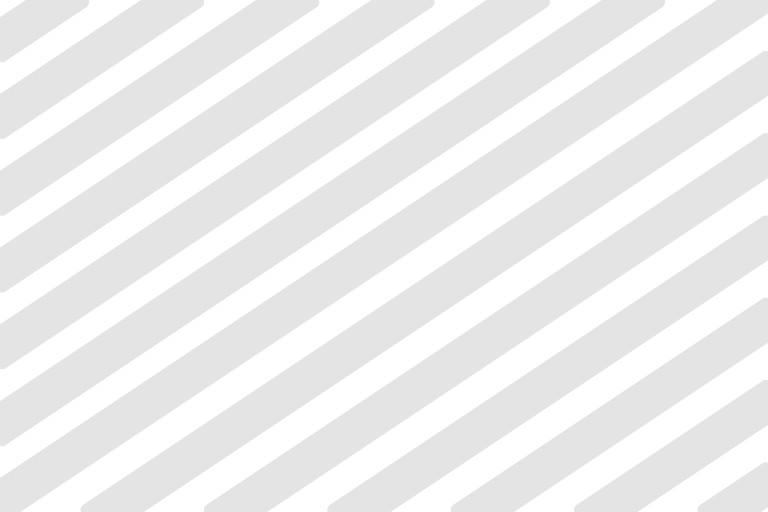
Give the GLSL for this pattern, as a WebGL 2 fragment shader.

```glsl
#version 300 es
precision highp float;

uniform vec2 u_resolution;
out vec4 fragColor;

// Lengths in canvas heights; stripe spacing is measured vertically
#define ASPECT 1.5
#define SLOPE 0.6667
#define MIDDLE_STRIPE 0.980
#define PITCH_ABOVE 0.1500
#define PITCH_BELOW 0.1607
#define HALF_WIDTH 0.0465
#define CORNER_RADIUS 0.0120
#define OVERHANG 0.0078
#define STRIPE_COLOR vec3(0.894)
#define GROUND_COLOR vec3(1.0)

// Rounded intersection of two half planes; k is the cosine between their normals
float roundedMeet(float a, float b, float k) {
    a += CORNER_RADIUS;
    b += CORNER_RADIUS;
    float d = max(a, b);
    if (a > k * b && b > k * a) {
        d = sqrt(max(a * a + b * b - 2.0 * a * b * k, 0.0) / (1.0 - k * k));
        // Inside the wedge both distances are negative
        if (max(a, b) < 0.0) d = max(a, b);
    }
    return d - CORNER_RADIUS;
}

// Signed vertical offset from the nearest stripe centre, growing downward
float stripeOffset(vec2 p) {
    float s = 1.0 - p.y + SLOPE * p.x - MIDDLE_STRIPE;
    float pitch = s < 0.0 ? PITCH_ABOVE : PITCH_BELOW;
    return s - pitch * floor(s / pitch + 0.5);
}

float stripeDistance(vec2 p) {
    float cosTilt = inversesqrt(1.0 + SLOPE * SLOPE);
    float sinTilt = SLOPE * cosTilt;
    float offset = stripeOffset(p);
    float lower = (offset - HALF_WIDTH) * cosTilt;
    float upper = (-offset - HALF_WIDTH) * cosTilt;

    // Ends run slightly past the canvas, rounded at the acute corners
    vec2 nearSide = -p - OVERHANG;
    vec2 farSide = p - vec2(ASPECT, 1.0) - OVERHANG;
    float lowerEnds = max(roundedMeet(lower, farSide.y, -cosTilt),
                          roundedMeet(lower, nearSide.x, -sinTilt));
    float upperEnds = max(roundedMeet(upper, nearSide.y, -cosTilt),
                          roundedMeet(upper, farSide.x, -sinTilt));
    return max(lowerEnds, upperEnds);
}

void main() {
    vec2 p = gl_FragCoord.xy / u_resolution * vec2(ASPECT, 1.0);
    float halfPixel = 0.5 / u_resolution.y;
    float coverage = 1.0 - smoothstep(-halfPixel, halfPixel, stripeDistance(p));
    fragColor = vec4(mix(GROUND_COLOR, STRIPE_COLOR, coverage), 1.0);
}
```
